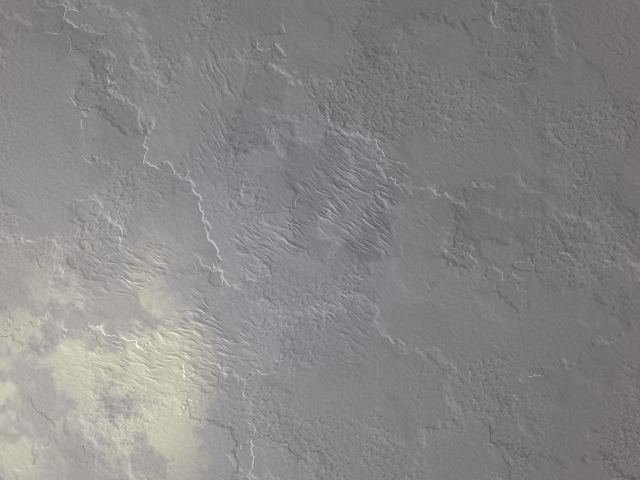
This texture is drawn by a WebGL 2 fragment shader. Its source:

```glsl
#version 300 es
precision highp float;

uniform vec2 u_resolution;
out vec4 fragColor;

const vec2 LIGHT = vec2(-0.8, -0.6);

vec2 gradientAt(vec2 cell) {
  float angle = 6.2832 * fract(sin(dot(cell, vec2(127.1, 311.7))) * 43758.5);
  return vec2(cos(angle), sin(angle));
}

float gradientNoise(vec2 p) {
  vec2 i = floor(p), f = fract(p);
  vec2 u = f * f * f * (f * (f * 6.0 - 15.0) + 10.0);
  vec2 e = vec2(1.0, 0.0);
  float a = dot(gradientAt(i), f);
  float b = dot(gradientAt(i + e.xy), f - e.xy);
  float c = dot(gradientAt(i + e.yx), f - e.yx);
  float d = dot(gradientAt(i + e.xx), f - e.xx);
  return 1.4 * mix(mix(a, b, u.x), mix(c, d, u.x), u.y);
}

float fbm(vec2 p, int octaves) {
  float sum = 0.0, amplitude = 0.55;
  for (int i = 0; i < octaves; i++) {
    sum += amplitude * gradientNoise(p);
    p = mat2(1.6, 1.2, -1.2, 1.6) * p + 7.3;
    amplitude *= 0.5;
  }
  return sum;
}

float spot(vec2 p, vec2 center, vec2 radius) {
  vec2 d = (p - center) / radius;
  return exp(-dot(d, d));
}

// Small displacement that makes borders crumble
vec2 crumble(vec2 p) {
  return p + 0.024 * vec2(fbm(p * 32.0, 3), fbm(p * 32.0 + 9.0, 3));
}

// Signed field of a trowelled coat ending along a ragged line
float coatField(vec2 p, vec2 origin, vec2 normal, float seed) {
  return dot(p - origin, normal) + 0.17 * fbm(p * 4.0 + seed, 4);
}

// Signed field of scattered flakes
float flakeField(vec2 p, float scale, float seed) {
  return (fbm(p * scale + seed, 4) + 0.1) / scale;
}

float ledge(float field, float width) {
  return smoothstep(-width, width, field);
}

// Short raised marks running along one direction
float streaks(vec2 p, float angle, vec2 frequency) {
  float c = cos(angle), s = sin(angle);
  vec2 q = mat2(c, -s, s, c) * p;
  q.y += 0.006 * gradientNoise(p * 31.0);
  return smoothstep(-0.1, 0.55, fbm(q * frequency, 2));
}

float plasterHeight(vec2 p) {
  vec2 r = crumble(p);
  float wear = smoothstep(0.0, 0.3, fbm(p * 8.0 + 12.0, 3));
  float width = mix(0.022, 0.004, wear);

  // Overlapping coats with partly feathered borders
  float h = 0.0030 * ledge(coatField(r, vec2(0.82, 0.7), vec2(0.4, 0.92), 3.0), width);
  h += 0.0030 * smoothstep(0.3, 0.5, p.y)
     * ledge(coatField(r, vec2(0.33, 0.64), vec2(0.87, 0.5), 19.0), mix(0.014, 0.004, wear));
  h += 0.0024 * ledge(flakeField(r, 3.4, 41.0), width);
  h += 0.0016 * wear * ledge(flakeField(r, 5.5, 67.0), 0.005);

  // Trowel marks in worn patches
  float worn = smoothstep(-0.12, 0.28, fbm(p * 6.0 + 31.0, 5));
  h += 0.0025 * worn * spot(p, vec2(0.68, 0.52), vec2(0.28, 0.22)) * streaks(p, -0.6, vec2(26.0, 106.0));
  h += 0.0023 * worn * spot(p, vec2(0.52, 0.8), vec2(0.2, 0.14)) * streaks(p, -1.1, vec2(20.0, 100.0));
  h += 0.0024 * worn * spot(p, vec2(0.38, 0.36), vec2(0.24, 0.2)) * streaks(p, -0.35, vec2(34.0, 106.0));

  // Stipple and grain
  float rough = smoothstep(-0.1, 0.35, fbm(p * 4.5 + 53.0, 5));
  h += 0.0014 * rough * streaks(p, 0.7, vec2(62.0, 92.0));
  h += (0.00045 + 0.0004 * rough) * fbm(p * 105.0, 2);
  return h;
}

float relief(vec2 p) {
  vec2 e = vec2(0.0013, 0.0);
  float h = plasterHeight(p);
  vec2 slope = vec2(plasterHeight(p + e.xy) - h, plasterHeight(p + e.yx) - h) / e.x;
  return clamp(-dot(slope, LIGHT) * 0.26, -0.085, 0.17);
}

void main() {
  vec2 p = gl_FragCoord.xy / u_resolution.y;
  vec2 r = crumble(p);

  // Broad falloff of light from the lower left
  float d = length(p - vec2(0.1, 0.2));
  float tone = 0.441 + 0.205 * exp(-1.7 * d * d);
  tone += 0.02 * fbm(p * 2.3 + 5.0, 4) + 0.012 * fbm(p * 130.0, 2);

  // Darker recesses between flakes
  float center = spot(p, vec2(0.62, 0.55), vec2(0.45, 0.5));
  tone -= 0.034 * center * (1.0 - ledge(flakeField(r, 3.4, 41.0), 0.009));
  tone -= 0.022 * center * (1.0 - ledge(flakeField(r, 5.5, 67.0), 0.006));
  float under = coatField(r, vec2(0.33, 0.64), vec2(0.87, 0.5), 19.0);
  tone -= 0.035 * smoothstep(-0.14, 0.0, under) * (1.0 - ledge(under, 0.005)) * smoothstep(0.3, 0.5, p.y);

  // Broken satin sheen
  float sheen = spot(p, vec2(0.22, 0.32), vec2(0.18, 0.17))
              + spot(p, vec2(0.32, 0.13), vec2(0.13, 0.18))
              + spot(p, vec2(0.02, 0.12), vec2(0.09, 0.2));
  float flecks = ledge(fbm(r * 7.0 + 83.0, 5) + 0.25 * fbm(p * 38.0, 3) + 0.05, 0.16);
  sheen = min(sheen, 1.0) * mix(0.3, 1.0, flecks);
  tone += 0.155 * sheen;

  tone += relief(p) * mix(0.85, 1.15, smoothstep(1.2, 0.3, d));

  // Cool centre, neutral rim, pale yellow sheen
  float cool = spot(p, vec2(0.6, 0.5), vec2(0.55, 0.6));
  vec3 tint = mix(vec3(1.0, 0.978, 0.96), vec3(0.99, 0.97, 1.012), cool);
  tint = mix(tint, vec3(1.0, 0.985, 0.895), sheen);
  fragColor = vec4(clamp(tone * tint, 0.0, 1.0), 1.0);
}
```
